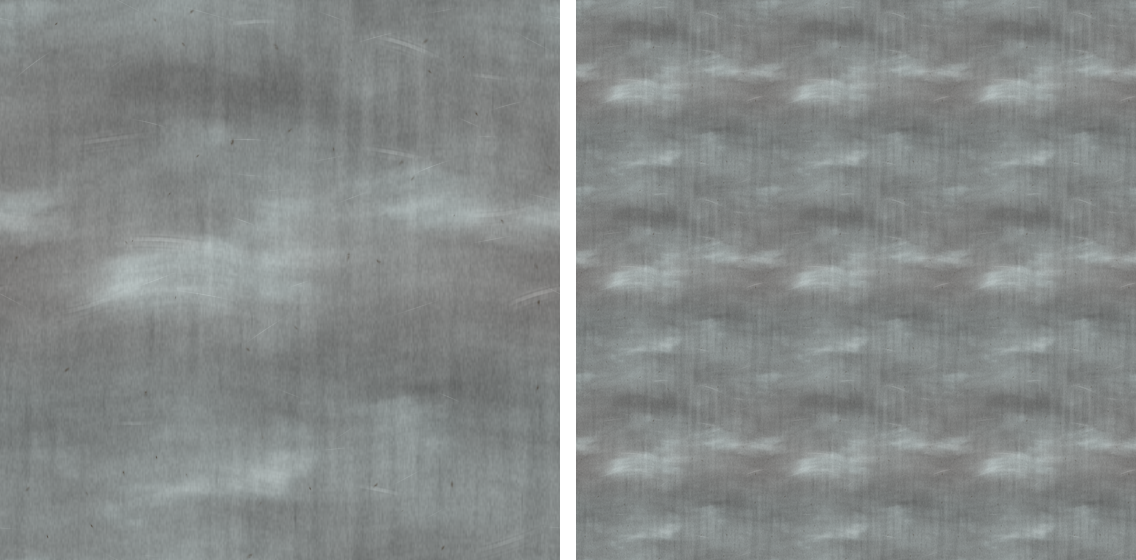
Left, the tile; right, the same tile 3 across and 3 down.
This texture is drawn by a WebGL 1 fragment shader. Its source:

```glsl
precision highp float;

uniform vec2 u_resolution;

const float TAU = 6.2831853;

// Tones
const vec3 WARM_TINT = vec3(1.010, 0.994, 0.982);
const vec3 COOL_TINT = vec3(0.955, 1.006, 1.003);
const vec3 RUST = vec3(0.32, 0.29, 0.25);
const float BASE_TONE = 0.509;

// Strengths
const float BAND_GAIN = 0.032;
const float CLOUD_GAIN = 0.31;
const float SHEEN_GAIN = 0.13;
const float BRUSH_GAIN = 0.085;
const float STREAK_GAIN = 0.065;
const float GRAIN_GAIN = 0.048;
const float SCUFF_GAIN = 0.085;
const float SCRATCH_GAIN = 0.070;
const float DRIP_GAIN = 0.050;
const float SPECK_GAIN = 0.70;

// Half sizes of the marks, along and across
const vec2 SCUFF_SIZE = vec2(0.055, 0.011);
const vec2 SCRATCH_SIZE = vec2(0.024, 0.0006);
const vec2 DRIP_SIZE = vec2(0.026, 0.0024);
const vec2 SPECK_SIZE = vec2(0.0036, 0.0018);

vec3 hash3(vec2 p) {
  vec3 q = fract(p.xyx * vec3(0.1031, 0.1030, 0.0973));
  q += dot(q, q.yxz + 33.33);
  return fract((q.xxy + q.yzz) * q.zyx);
}

// Value noise that wraps after "period" cells
float noise(vec2 uv, vec2 period, float seed) {
  vec2 p = uv * period;
  vec2 i = floor(p);
  vec2 f = p - i;
  f = f * f * (3.0 - 2.0 * f);
  vec2 a = mod(i, period) + seed;
  vec2 b = mod(i + 1.0, period) + seed;
  return mix(mix(hash3(a).x, hash3(vec2(b.x, a.y)).x, f.x),
             mix(hash3(vec2(a.x, b.y)).x, hash3(b).x, f.x), f.y);
}

float fbm(vec2 uv, vec2 period, float seed) {
  float sum = 0.0;
  float weight = 0.53;
  for (int i = 0; i < 4; i++) {
    sum += weight * noise(uv, period, seed);
    period *= 2.0;
    seed += 17.0;
    weight *= 0.5;
  }
  return sum;
}

// Soft, slightly bent strokes, one per cell at most; "stripes" splits them into hairs
float marks(vec2 uv, float cells, float seed, vec2 size, float angle,
            float spread, float density, float stripes) {
  float pixel = 0.6 / u_resolution.y;
  vec2 home = floor(uv * cells);
  float sum = 0.0;
  for (int y = -1; y <= 1; y++) {
    for (int x = -1; x <= 1; x++) {
      vec2 cell = home + vec2(float(x), float(y));
      vec2 id = mod(cell, cells) + seed;
      vec3 place = hash3(id);
      vec3 look = hash3(id + 71.0);
      float turn = angle + spread * (place.z * 2.0 - 1.0);
      vec2 d = uv - (cell + place.xy) / cells;
      float c = cos(turn);
      float s = sin(turn);
      vec2 q = vec2(c * d.x + s * d.y, c * d.y - s * d.x);
      q.y += (look.y - 0.5) * 3.0 * q.x * q.x;
      vec2 extent = size * (0.5 + look.x);
      vec2 e = q / vec2(extent.x, max(extent.y, pixel));
      float hairs = noise(vec2(q.x * 8.0, q.y * 300.0) / 512.0 + 0.5, vec2(512.0), seed);
      float strength = step(look.z, density) * (0.4 + 0.6 * look.y);
      sum += strength * exp(-dot(e, e)) * mix(1.0, hairs * 1.4, stripes);
    }
  }
  return sum;
}

void main() {
  vec2 uv = gl_FragCoord.xy / u_resolution;

  // Waviness breaks up the straight edges of the horizontal smears
  vec2 bent = uv;
  bent.x += 0.10 * (fbm(uv, vec2(4.0, 9.0), 61.0) - 0.5);
  bent.y += 0.012 * sin(TAU * (uv.x + 0.2)) + 0.05 * (fbm(uv, vec2(4.0), 5.0) - 0.5);

  // Broad bands, clouds and cool sheen
  float band = cos(TAU * (uv.y - 0.82)) + 2.0 * (noise(bent, vec2(1.0, 7.0), 11.0) - 0.5);
  float cloud = fbm(bent, vec2(3.0, 6.0), 23.0) - 0.5;
  float sheen = smoothstep(0.48, 0.82, fbm(bent, vec2(4.0, 8.0), 131.0));
  float tone = BASE_TONE + BAND_GAIN * band + CLOUD_GAIN * cloud + SHEEN_GAIN * sheen;

  // Brushing across, streaks down, and fine grain
  vec2 combed = uv + vec2(0.0, 0.016 * sin(TAU * (uv.x * 2.0 + 0.1)));
  float brush = fbm(combed, vec2(9.0, 64.0), 211.0) - 0.5;
  float streak = fbm(uv, vec2(64.0, 5.0), 307.0) - 0.5;
  float grain = noise(uv, vec2(256.0, 200.0), 401.0) + noise(uv, vec2(400.0, 120.0), 431.0) - 1.0;
  tone += BRUSH_GAIN * brush * (0.5 + sheen);
  tone += STREAK_GAIN * streak * (0.3 + 1.4 * noise(uv, vec2(5.0, 4.0), 353.0));
  tone += GRAIN_GAIN * 0.75 * grain;

  // Scuffs, scratches and drips
  tone += SCUFF_GAIN * marks(uv, 4.0, 503.0, SCUFF_SIZE, 0.0, 0.4, 0.7, 1.0);
  tone += SCRATCH_GAIN * marks(uv, 9.0, 601.0, SCRATCH_SIZE, 0.1, 0.6, 0.45, 0.0);
  tone -= DRIP_GAIN * marks(uv, 9.0, 701.0, DRIP_SIZE, TAU / 4.0, 0.03, 0.5, 0.0);

  // Warm in the dull areas, cool in the polished ones
  float cool = noise(bent, vec2(2.0, 4.0), 809.0) * 0.6 + 0.16 + cloud + 0.5 * sheen;
  vec3 color = tone * mix(WARM_TINT, COOL_TINT, clamp(cool, 0.0, 1.0));

  // Small rust specks, broken up by noise
  float speck = marks(uv, 13.0, 907.0, SPECK_SIZE, TAU / 4.0, 0.9, 0.28, 0.0);
  speck *= 0.4 + 1.2 * noise(uv, vec2(300.0), 953.0);
  color = mix(color, RUST, clamp(SPECK_GAIN * speck, 0.0, 0.8));

  gl_FragColor = vec4(color, 1.0);
}
```
